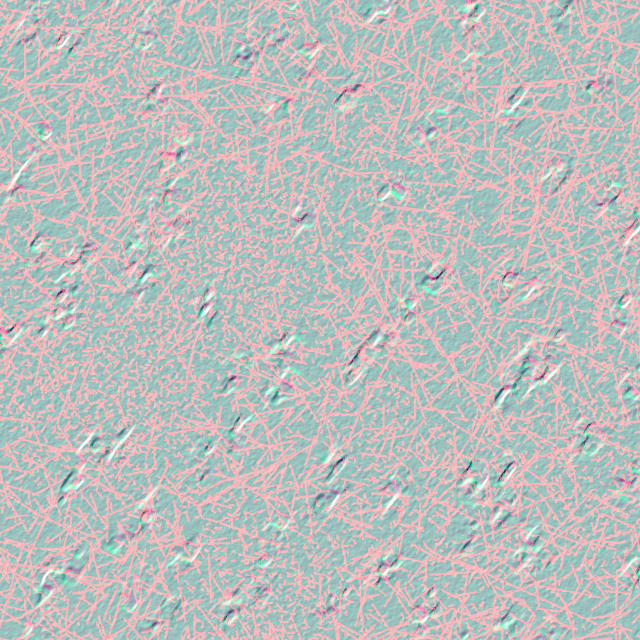
This texture map is drawn by a three.js fragment shader. Its source:

```glsl
// Teal embossed plaster with iridescent flakes under a web of fine pink cracks.
varying vec2 vUv;

const vec3 TEAL = vec3(0.603, 0.756, 0.742);
const vec3 PINK = vec3(0.972, 0.724, 0.738);
const vec3 LIGHT_TINT = vec3(0.85, 0.65, 0.55);
const vec3 GREEN_TINT = vec3(-0.45, 0.65, 0.10);
const float LINE_CORE = 0.0009;
const float LINE_EDGE = 0.0025;

vec3 hash3(vec2 cell, float seed) {
  vec3 q = fract((cell.xyx + seed * vec3(17.3, 41.7, 29.1)) * vec3(0.1031, 0.1030, 0.0973));
  q += dot(q, q.yxz + 33.33);
  return fract((q.xxy + q.yzz) * q.zyx);
}

vec2 rotate(vec2 p, float angle) {
  float c = cos(angle), s = sin(angle);
  return vec2(c * p.x + s * p.y, c * p.y - s * p.x);
}

float valueNoise(vec2 p, float seed) {
  vec2 i = floor(p), f = fract(p);
  f = f * f * (3.0 - 2.0 * f);
  float low = mix(hash3(i, seed).x, hash3(i + vec2(1.0, 0.0), seed).x, f.x);
  float high = mix(hash3(i + vec2(0.0, 1.0), seed).x, hash3(i + 1.0, seed).x, f.x);
  return mix(low, high, f.y);
}

// Share of long cracks kept in each region, from layered sines
float crackDensity(vec2 p) {
  float waves = 0.22 * sin(7.0 * p.x + 4.0 * p.y + 1.5 * sin(6.0 * p.y) + 0.6)
              + 0.20 * sin(11.0 * p.y - 5.0 * p.x + 1.3 * sin(8.0 * p.x))
              + 0.14 * sin(19.0 * p.x + 13.0 * p.y + 2.0);
  float band = exp(-40.0 * pow(p.y - 0.53 - 0.06 * sin(6.0 * p.x), 2.0));
  return clamp(0.70 + waves - 0.32 * band, 0.06, 1.0);
}

// Locally favoured crack direction
float flowAngle(vec2 p) {
  return 0.75 + 0.7 * sin(5.0 * p.x - 3.0 * p.y) + 0.5 * sin(9.0 * p.y + 4.0 * p.x + 1.0);
}

float segmentDistance(vec2 p, float halfLength) {
  return length(vec2(max(abs(p.x) - halfLength, 0.0), p.y));
}

// Distance to one scattered segment per cell; sparse = 1 keeps those of thin regions
float crackDistance(vec2 p, float cells, float seed, float reach, float spread, float sparse) {
  vec2 home = floor(p * cells);
  float nearest = 1.0;
  for (int y = -1; y <= 1; y++) {
    for (int x = -1; x <= 1; x++) {
      vec2 cell = home + vec2(float(x), float(y));
      vec3 place = hash3(cell, seed);
      vec3 form = hash3(cell, seed + 50.0);
      vec2 center = (cell + place.xy) / cells;
      float density = crackDensity(center);
      if (place.z < mix(density, 1.05 - density, sparse)) {
        float angle = flowAngle(center) + (form.x - 0.5) * spread;
        float halfLength = reach * mix(0.45, 1.0, form.y) / cells;
        nearest = min(nearest, segmentDistance(rotate(p - center, angle), halfLength));
      }
    }
  }
  return nearest;
}

// Ragged slanted patches where flakes rise
float flakeMask(vec2 p, float cells) {
  vec2 home = floor(p * cells);
  float nearest = 1.0;
  for (int y = -1; y <= 1; y++) {
    for (int x = -1; x <= 1; x++) {
      vec2 cell = home + vec2(float(x), float(y));
      vec3 place = hash3(cell, 7.0);
      vec2 offset = rotate(p * cells - cell - place.xy, 0.6 + 0.9 * place.x);
      float absent = step(0.62, place.z);
      nearest = min(nearest, length(offset * vec2(0.75, 1.5)) + absent);
    }
  }
  return 1.0 - smoothstep(0.08, 0.55, nearest);
}

float grainHeight(vec2 p) {
  vec2 q = rotate(p, 0.95);
  return valueNoise(q * vec2(130.0, 230.0), 3.0) + 0.5 * valueNoise(q * 340.0, 4.0);
}

float flakeHeight(vec2 p) {
  vec2 q = rotate(p, 0.9);
  float ridges = smoothstep(0.42, 0.78, valueNoise(q * vec2(48.0, 85.0), 5.0));
  return ridges + 0.45 * valueNoise(q * 150.0, 6.0);
}

void main() {
  vec2 p = vUv;

  // Relief slopes along two light directions
  vec2 toLight = vec2(-0.0012, 0.0009), toGreen = vec2(0.0008, 0.0013);
  vec2 grain = vec2(grainHeight(p + toLight) - grainHeight(p - toLight),
                    grainHeight(p + toGreen) - grainHeight(p - toGreen));
  vec2 flake = vec2(flakeHeight(p + toLight) - flakeHeight(p - toLight),
                    flakeHeight(p + toGreen) - flakeHeight(p - toGreen));
  vec2 slope = 0.13 * grain + 0.75 * flakeMask(p, 12.0) * flake;

  // Crack web: long, medium, short and crumbled strokes
  vec2 q = p + 0.014 * slope.yx;
  float d = crackDistance(q, 8.0, 11.0, 1.0, 1.2, 0.0);
  for (int i = 0; i < 3; i++) {
    d = min(d, crackDistance(q, 17.0 + 2.0 * float(i), 20.0 + float(i), 0.9, 3.14, 0.0));
  }
  d = min(d, crackDistance(q, 33.0, 31.0, 0.8, 3.14, 0.0));
  d = min(d, crackDistance(q, 64.0, 41.0, 0.45, 3.14, 1.0));
  d = min(d, crackDistance(q, 88.0, 42.0, 0.35, 3.14, 1.0));
  float crack = 1.0 - smoothstep(LINE_CORE, LINE_EDGE, d);

  vec3 shade = slope.x * LIGHT_TINT + slope.y * GREEN_TINT;
  vec3 color = mix(TEAL, PINK, crack) + shade * mix(1.0, 0.7, crack);
  gl_FragColor = vec4(clamp(color, 0.0, 1.0), 1.0);
}
```
